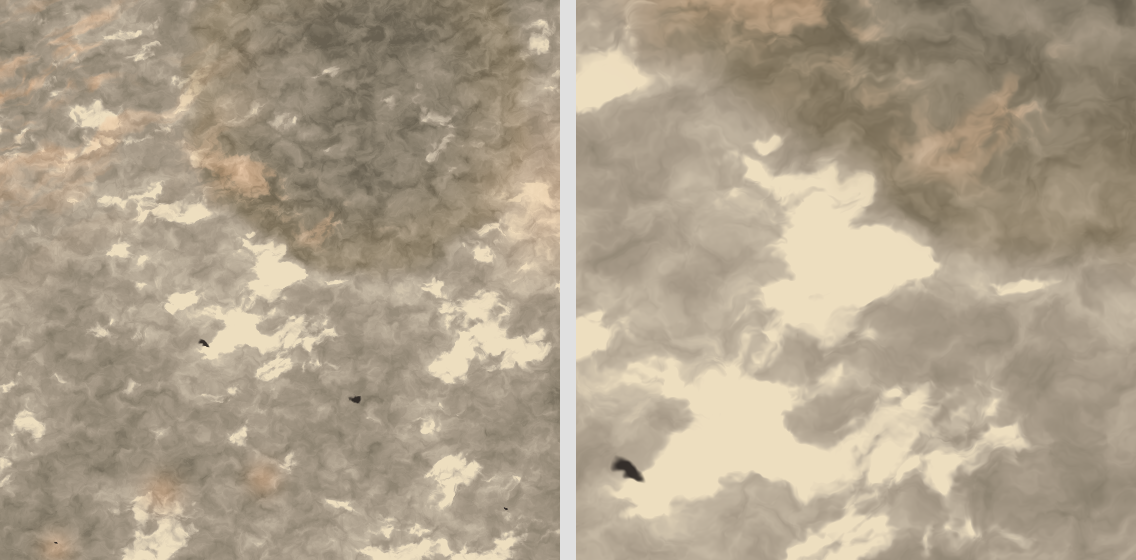
Left, the full canvas; right, a detail of the centre.
This texture is drawn by a WebGL 1 fragment shader. Its source:

```glsl
precision highp float;
// Weathered stone: a dark worn basin with a crumbling cream rim, a pale ridge
// beside it, and rusty streaks. Soft masks and warped fractal noise build one
// tone value, a colour ramp shades it, then warm stains and pits are laid over.

uniform vec2 u_resolution;

const vec3 SHADOW = vec3(0.41, 0.38, 0.32);
const vec3 STONE = vec3(0.55, 0.51, 0.44);
const vec3 GREY = vec3(0.65, 0.60, 0.53);
const vec3 PALE = vec3(0.77, 0.72, 0.64);
const vec3 CREAM = vec3(0.93, 0.87, 0.75);
const vec3 OCHRE = vec3(0.62, 0.55, 0.43);
const vec3 PEACH = vec3(0.87, 0.70, 0.55);
const vec3 PIT = vec3(0.15, 0.13, 0.12);

float hash(vec2 p) {
  return fract(sin(dot(p, vec2(127.1, 311.7))) * 43758.5453);
}

float noise(vec2 p) {
  vec2 cell = floor(p);
  vec2 f = fract(p);
  f = f * f * (3.0 - 2.0 * f);
  float low = mix(hash(cell), hash(cell + vec2(1.0, 0.0)), f.x);
  float high = mix(hash(cell + vec2(0.0, 1.0)), hash(cell + 1.0), f.x);
  return mix(low, high, f.y);
}

// Coordinates along and across a direction
vec2 turn(vec2 p, float angle) {
  float c = cos(angle);
  float s = sin(angle);
  return vec2(c * p.x + s * p.y, c * p.y - s * p.x);
}

// Fractal noise centred on zero
float fbm(vec2 p) {
  float sum = 0.0;
  float amplitude = 0.5;
  for (int i = 0; i < 4; i++) {
    sum += amplitude * (noise(p) - 0.5);
    p = turn(p, 0.6) * 2.03 + 17.3;
    amplitude *= 0.55;
  }
  return sum;
}

// Soft elliptical mask
float blob(vec2 p, vec2 centre, vec2 radius, float angle) {
  vec2 d = turn(p - centre, angle) / radius;
  return exp(-dot(d, d));
}

vec3 ramp(float tone) {
  float t = clamp(tone, 0.0, 1.0) * 4.0;
  vec3 color = mix(SHADOW, STONE, clamp(t, 0.0, 1.0));
  color = mix(color, GREY, clamp(t - 1.0, 0.0, 1.0));
  color = mix(color, PALE, clamp(t - 2.0, 0.0, 1.0));
  return mix(color, CREAM, clamp(t - 3.0, 0.0, 1.0));
}

// A few small ragged pits
float pits(vec2 p, vec2 ragged) {
  float cover = 0.0;
  for (int i = 0; i < 4; i++) {
    float k = float(i);
    vec2 centre = vec2(0.10 + 0.27 * k, 0.03 + 0.36 * fract(0.618 * k + 0.37 * k * k));
    float size = 0.004 + 0.005 * hash(vec2(k, 4.0));
    vec2 d = turn(p + ragged - centre, -0.3) * vec2(0.7, 1.4);
    cover = max(cover, 1.0 - smoothstep(size * 0.4, size, length(d)));
  }
  return cover;
}

void main() {
  vec2 p = gl_FragCoord.xy / u_resolution;
  vec2 warp = vec2(fbm(p * 7.0), fbm(p * 7.0 + 31.0));
  vec2 ragged = vec2(fbm(p * 34.0 + 5.0), fbm(p * 34.0 + 57.0));
  vec2 q = p + 0.09 * warp + 0.02 * ragged;

  // Noise layers, from broad clouds to fine grain
  float cloud = fbm(p * 5.0 + warp * 1.5 + 9.0);
  float flakes = fbm(turn(q, 0.15) * vec2(13.0, 21.0) + 40.0);
  float streaks = fbm(turn(q, 0.55) * vec2(7.0, 24.0) + 70.0);
  float grain = fbm(turn(p, 0.1) * vec2(42.0, 54.0) + ragged * 2.0);

  // Large forms
  float bowl = length((q - vec2(0.64, 0.84)) / vec2(0.32, 0.33));
  float basin = 1.0 - smoothstep(0.90, 1.04, bowl);
  float depth = 1.0 - smoothstep(0.45, 0.95, bowl);
  float rim = exp(-pow((bowl - 1.07) / 0.09, 2.0)) * (1.0 - smoothstep(0.58, 0.74, p.y));
  float ridge = blob(q, vec2(0.33, 0.51), vec2(0.23, 0.13), -0.65) * (1.0 - basin);
  float bank = blob(q, vec2(0.98, 0.65), vec2(0.10, 0.13), 0.0);
  float crust = blob(q, vec2(0.95, 0.47), vec2(0.14, 0.10), 0.3)
              + blob(q, vec2(0.72, 0.05), vec2(0.20, 0.10), 0.4)
              + 0.6 * blob(q, vec2(0.62, 0.41), vec2(0.16, 0.04), 0.3);
  float corner = blob(q, vec2(0.06, 0.84), vec2(0.30, 0.17), 0.55);

  // Tone of the stone and its flaking pale patches
  float tone = 0.43 + 0.55 * cloud + 0.35 * flakes + 0.62 * grain;
  tone += 0.32 * ridge + 0.24 * rim + 0.30 * bank + 0.16 * crust;
  tone -= 0.10 * basin + 0.10 * depth;
  tone += corner * (0.08 + 0.9 * streaks);
  float exposed = 0.17 * ridge + 0.17 * rim + 0.14 * crust + 0.06 * corner - 0.05 * depth;
  float patches = smoothstep(0.18, 0.29, flakes + 0.3 * cloud + 0.2 * grain + exposed);
  tone += 0.34 * patches;
  vec3 color = ramp(tone);

  // Warm stains: ochre basin, rusty streaks, soft round spots
  color = mix(color, OCHRE + 0.35 * grain, 0.45 * basin * (1.0 - depth));
  float rust = corner * smoothstep(-0.04, 0.16, streaks + 0.3 * cloud);
  float scar = blob(q, vec2(0.43, 0.69), vec2(0.10, 0.045), -0.5)
             + blob(q, vec2(0.60, 0.61), vec2(0.08, 0.025), 0.0);
  rust += 0.8 * scar * smoothstep(-0.08, 0.12, flakes + 0.5 * grain);
  float spots = blob(p, vec2(0.29, 0.12), vec2(0.035), 0.0)
              + blob(p, vec2(0.47, 0.145), vec2(0.03), 0.0)
              + blob(p, vec2(0.10, 0.02), vec2(0.03), 0.0);
  float stain = clamp(0.75 * rust + 0.5 * spots + 0.35 * bank, 0.0, 0.8);
  color = mix(color, PEACH + 0.4 * grain, stain);

  color = mix(color, PIT, 0.9 * pits(p, 0.03 * ragged));
  gl_FragColor = vec4(clamp(color, 0.0, 1.0), 1.0);
}
```
